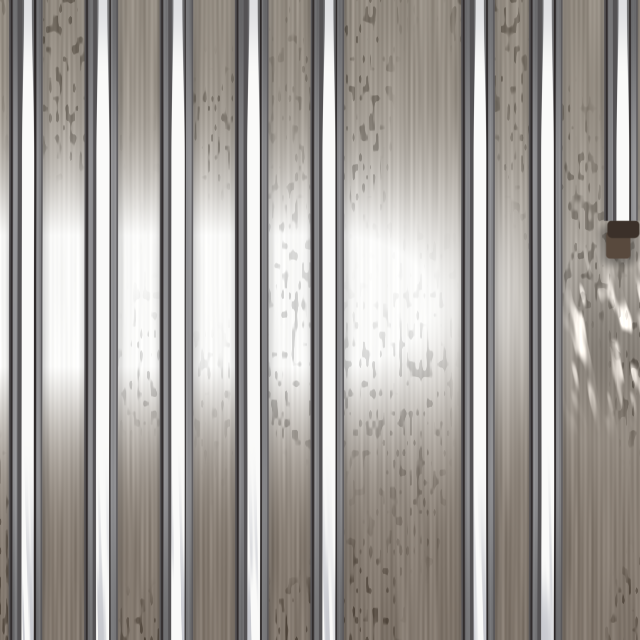
Write a Shadertoy shader that draws this texture.

```glsl
const int SLOTS = 9;              // evenly pitched places for tubes
const int EMPTY_SLOT = 5;         // one place is left bare
const float FIRST_X = 0.042;
const float PITCH = 0.1178;
const float LATE_SHIFT = 0.012;   // last two tubes sit closer
const float TUBE_HALF = 0.026;
const float SHORT_END = 0.655;    // lower end of the last tube
const float GLOW_Y = 0.53;
const float GLOW_SPREAD = 0.20;
const vec3 PANEL_TOP = vec3(0.58, 0.55, 0.51);
const vec3 PANEL_LOW = vec3(0.51, 0.47, 0.43);
const vec3 HIGHLIGHT = vec3(0.98, 0.98, 0.975);
const vec3 STEEL = vec3(0.55, 0.55, 0.56);
const vec3 STEEL_DARK = vec3(0.33, 0.32, 0.33);
const vec3 GROOVE = vec3(0.14, 0.12, 0.12);
const vec3 BRACKET = vec3(0.23, 0.19, 0.16);

float hash(vec2 p) {
    p = fract(p * vec2(0.1031, 0.1137));
    p += dot(p, p.yx + 33.33);
    return fract((p.x + p.y) * p.x * 7.31);
}

float noise(vec2 p) {
    vec2 i = floor(p), f = fract(p);
    f = f * f * (3.0 - 2.0 * f);
    return mix(mix(hash(i), hash(i + vec2(1, 0)), f.x),
               mix(hash(i + vec2(0, 1)), hash(i + vec2(1, 1)), f.x), f.y);
}

// Soft-edged interval from a to b
float band(float x, float a, float b, float soft) {
    return smoothstep(a - soft, a + soft, x) * (1.0 - smoothstep(b - soft, b + soft, x));
}

float roundBox(vec2 p, vec2 halfSize, float r) {
    vec2 q = abs(p) - halfSize + r;
    return length(max(q, 0.0)) + min(max(q.x, q.y), 0.0) - r;
}

vec3 panel(vec2 uv) {
    // Broad reflection, fading to the right
    float d = (uv.y - GLOW_Y) / GLOW_SPREAD;
    float side = mix(1.0, 0.22, smoothstep(0.52, 0.95, uv.x));
    float glow = clamp(1.3 * exp(-d * d) * side, 0.0, 1.0);
    vec3 col = mix(PANEL_LOW, PANEL_TOP, smoothstep(0.0, 0.8, uv.y));
    col = mix(col, HIGHLIGHT, glow);

    // Vertical grain and fine ribs
    float grain = noise(uv * vec2(230.0, 7.0)) - 0.5;
    float ribs = sin(uv.x * 880.0 + 1.5 * noise(uv * vec2(20.0, 5.0)));
    col += (0.09 * grain + 0.022 * ribs) * (1.0 - 0.6 * glow);

    // Small scuffs in patches
    float patches = smoothstep(0.45, 0.75, noise(uv * vec2(9.0, 5.0) + 4.0));
    float scuff = smoothstep(0.68, 0.85, noise(uv * vec2(190.0, 65.0)));
    col -= 0.16 * scuff * patches;

    // Wrinkled wear on the right
    float worn = smoothstep(0.87, 0.91, uv.x) * band(uv.y, 0.38, 0.56, 0.08);
    float wrinkle = noise(vec2(uv.x * 110.0 + uv.y * 22.0, uv.y * 24.0));
    col += worn * (0.5 * smoothstep(0.55, 0.9, wrinkle) - 0.12);
    return col;
}

vec3 tube(float u, float y, float id, float soft) {
    float vary = hash(vec2(id + 3.0, 7.0)) - 0.5;
    float ends = smoothstep(0.22, 0.5, abs(y - 0.5));
    vec3 col = STEEL * (1.0 - 0.2 * ends);
    col += 0.10 * (noise(vec2(u * 9.0 + id * 31.0, y * 3.0)) - 0.5);

    // Rims and dark reflections
    col = mix(col, STEEL_DARK, band(u, -1.1, -0.84, soft));
    col = mix(col, GROOVE, band(u, -0.98, -0.88, soft) * 0.75);
    col = mix(col, STEEL_DARK, band(u, -0.56, -0.3 + 0.1 * vary, soft));
    col = mix(col, GROOVE, band(u, 0.42, 0.53 + 0.1 * vary, soft) * 0.9);
    col = mix(col, STEEL_DARK, band(u, 0.84, 0.96, soft) * 0.8);

    // Bright core, tapered at the top and streaked below
    float taper = 0.13 * smoothstep(0.75, 1.0, y);
    float core = band(u, -0.34 + 0.1 * vary + taper, 0.42 - taper, soft);
    float streak = noise(vec2(u * 6.0 + y * 5.0 + id * 17.0, y * 5.0));
    float dull = 0.55 * smoothstep(0.32, 0.0, y) * smoothstep(0.35, 0.8, streak);
    dull += 0.3 * smoothstep(0.88, 1.0, y);
    return mix(col, mix(HIGHLIGHT, vec3(0.62, 0.63, 0.68), dull), core);
}

void mainImage(out vec4 fragColor, in vec2 fragCoord) {
    vec2 uv = fragCoord / iResolution.xy;
    float pixel = 1.0 / iResolution.y;
    float soft = 0.7 / (iResolution.x * TUBE_HALF);
    vec3 col = panel(uv);

    // Bracket beneath the short tube
    float foot = roundBox(uv - vec2(0.966, 0.617), vec2(0.019, 0.021), 0.006);
    float cap = roundBox(uv - vec2(0.974, 0.642), vec2(0.025, 0.014), 0.008);
    col *= 1.0 - 0.25 * smoothstep(0.02, 0.0, foot);
    col = mix(col, BRACKET * 1.5, smoothstep(pixel, -pixel, foot));
    col = mix(col, BRACKET, smoothstep(pixel, -pixel, cap));

    for (int i = 0; i < SLOTS; i++) {
        if (i == EMPTY_SLOT) continue;
        float id = float(i);
        float x = FIRST_X + PITCH * id - (i > 6 ? LATE_SHIFT : 0.0);
        x += 0.0008 * (noise(vec2(id * 13.0, uv.y * 4.0)) - 0.5);
        float u = (uv.x - x) / TUBE_HALF;
        float reach = i == SLOTS - 1 ? smoothstep(-pixel, pixel, uv.y - SHORT_END) : 1.0;
        col *= 1.0 - 0.12 * reach * smoothstep(1.5, 1.0, abs(u));
        col = mix(col, tube(u, uv.y, id, soft), reach * band(u, -1.08, 0.94, soft));
    }
    fragColor = vec4(clamp(col, 0.0, 1.0), 1.0);
}
```
